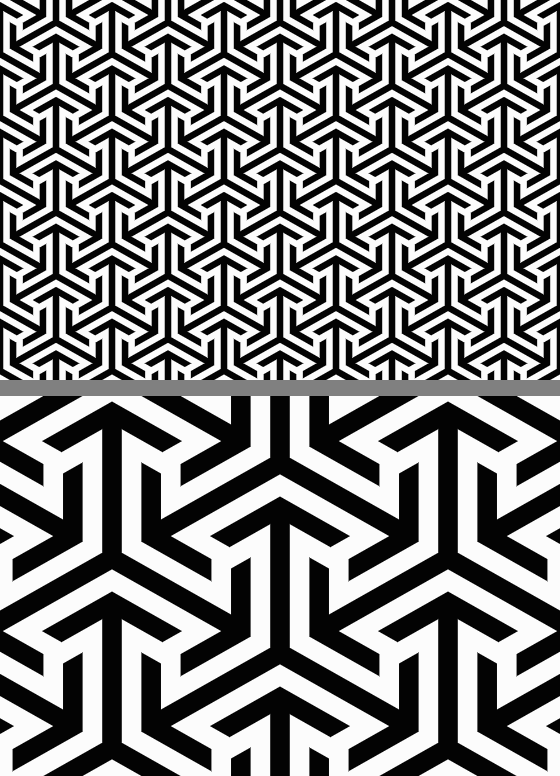
Top: the whole. Bottom: its middle third, enlarged.
Reproduce this pattern procedurally as a WebGL 1 fragment shader.

```glsl
precision highp float;

uniform vec2 u_resolution;

#define COLUMNS 5.0
#define ROWS 6.0
#define STROKE 0.101
#define PHASE 0.146
#define INK vec3(0.01)
#define PAPER vec3(0.99)

const float SQRT3 = 1.7320508;
const float COS30 = 0.8660254;

// Signed distance to a three-armed star whose arms end in arrowheads.
// Lengths are in units of the spacing between star centres.
float arrowStar(vec2 q) {
    // Fold the three mirrored arms onto the upward one
    vec2 foldNormal = vec2(-0.5, COS30);
    q.x = abs(q.x);
    q -= 2.0 * min(dot(q, foldNormal), 0.0) * foldNormal;
    q.x = abs(q.x);

    float halfStroke = 0.5 * STROKE;
    float headEdge = dot(q, vec2(0.5, COS30)) - COS30 + 1.5 * STROKE;
    float stem = max(q.x - halfStroke, headEdge);

    // Barb with a slanted end, one stroke clear of the next barb
    float barbEnd = dot(q, vec2(0.5, -COS30)) + 3.5 * STROKE;
    float barb = max(abs(headEdge + halfStroke) - halfStroke, barbEnd);
    return min(stem, barb);
}

// Nearest star in a staggered lattice
float starLattice(vec2 p) {
    float d = 10.0;
    for (int i = -1; i <= 1; i++) {
        for (int j = -1; j <= 1; j++) {
            float column = float(i);
            vec2 centre = vec2(COS30 * column, float(j) - 0.5 * abs(column));
            d = min(d, arrowStar(p - centre));
        }
    }
    return d;
}

void main() {
    vec2 uv = gl_FragCoord.xy / u_resolution;
    vec2 grid = uv * vec2(COLUMNS, ROWS) - vec2(0.0, PHASE);
    vec2 cell = fract(grid + 0.5) - 0.5;
    float d = starLattice(cell * vec2(SQRT3, 1.0));

    // One-pixel edge smoothing
    float pixel = ROWS / u_resolution.y;
    float coverage = clamp(0.5 - d / pixel, 0.0, 1.0);
    gl_FragColor = vec4(mix(PAPER, INK, coverage), 1.0);
}
```
